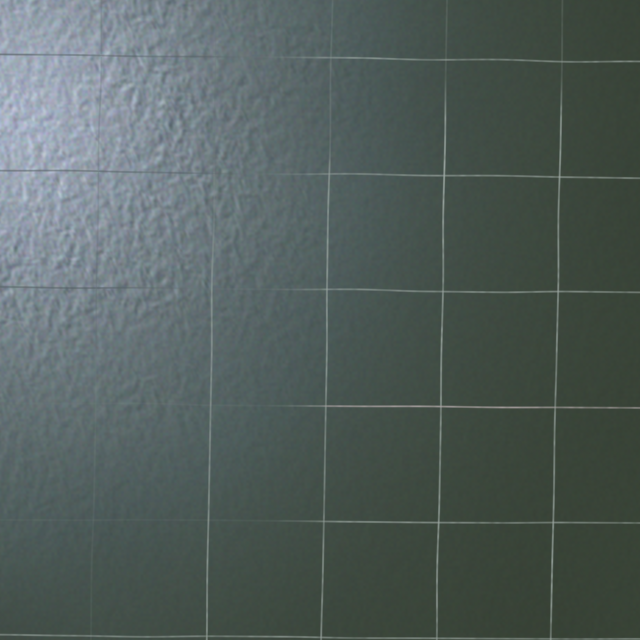
This texture is drawn by a Shadertoy shader. Its source:

```glsl
// A worn chalk grid on a dark green board with a pebbled glare at the upper left.

#define CELL vec2(0.1796, 0.1815)       // spacing of the grid
#define ORIGIN vec2(0.1425, 0.0075)     // first column and first row
#define LINE_HALF_WIDTH 0.0012
#define GLARE_CENTER vec2(0.02, 0.82)
#define GLARE_RADIUS 0.43
#define BUMP_FREQUENCY 95.0
#define BUMP_STRENGTH 0.20
#define SHADOW_COLOR vec3(0.215, 0.255, 0.205)
#define HAZE_COLOR vec3(0.300, 0.355, 0.350)
#define GLARE_COLOR vec3(0.660, 0.700, 0.770)
#define CHALK_COLOR vec3(0.620, 0.665, 0.645)
#define GROOVE_COLOR vec3(0.330, 0.370, 0.390)

float hash(vec2 p) {
    vec3 q = fract(vec3(p.xyx) * 0.1031);
    q += dot(q, q.yzx + 33.33);
    return fract((q.x + q.y) * q.z);
}

float noise(vec2 p) {
    vec2 i = floor(p), f = fract(p);
    f = f * f * (3.0 - 2.0 * f);
    return mix(mix(hash(i), hash(i + vec2(1, 0)), f.x),
               mix(hash(i + vec2(0, 1)), hash(i + vec2(1, 1)), f.x), f.y);
}

// Height of the pebbled surface
float surface(vec2 p) {
    vec2 q = mat2(0.94, -0.34, 0.34, 0.94) * p * vec2(1.0, 0.8);
    q += 0.6 * noise(q * 0.5 + 7.0);
    return 0.65 * noise(q + 50.0) + 0.35 * noise(q * 1.9 + 90.0);
}

// Strength of the reflected light, 0 to 1
float glareAt(vec2 p) {
    float d = length((p - GLARE_CENTER) * vec2(1.07, 0.93));
    return exp(-pow(d / GLARE_RADIUS, 1.5));
}

vec3 boardColor(float glare) {
    vec3 color = mix(SHADOW_COLOR, HAZE_COLOR, clamp(glare / 0.19, 0.0, 1.0));
    return mix(color, GLARE_COLOR, clamp((glare - 0.19) / 0.81, 0.0, 1.0));
}

float stroke(float d, float pixel) {
    return 1.0 - smoothstep(max(LINE_HALF_WIDTH - pixel, 0.0), LINE_HALF_WIDTH + pixel, abs(d));
}

// Uneven chalk along a stroke
float wear(float along, float id) {
    return 0.55 + 0.3 * noise(vec2(along * 9.0, id * 17.0 + 3.0))
                + 0.3 * noise(vec2(along * 130.0, id * 31.0 + 5.0));
}

void mainImage(out vec4 fragColor, in vec2 fragCoord) {
    vec2 p = fragCoord / iResolution.xy;
    float pixel = 1.0 / min(iResolution.x, iResolution.y);

    // Board, embossed bumps and fine tinted grain
    float glare = glareAt(p);
    vec3 color = boardColor(glare);
    vec2 q = p * BUMP_FREQUENCY;
    float relief = surface(q) - surface(q + vec2(0.45, -0.30));
    float patches = 0.5 + noise(p * 11.0);
    float bumps = smoothstep(0.06, 0.75, glare) * patches + 0.05;
    color += relief * bumps * BUMP_STRENGTH * vec3(1.0, 1.0, 1.06);
    vec3 grain = vec3(noise(p * 230.0), noise(p * 230.0 + 300.0), noise(p * 230.0 + 600.0)) - 0.5;
    color += grain * (0.012 + 0.06 * glare);
    color *= 0.98 + 0.04 * noise(p * 6.0);

    // Slightly skewed grid coordinates with a hand-drawn waver
    vec2 size = CELL + vec2(0.0006 * p.y, -0.0012 * p.x);
    vec2 start = ORIGIN + vec2(0.0165 * p.y, -0.006 * p.x);
    vec2 cell = (p - start) / size;
    vec2 id = floor(cell + 0.5);
    vec2 waver = vec2(noise(vec2(p.y * 9.0, id.x * 5.0 + 20.0)),
                      noise(vec2(p.x * 9.0, id.y * 5.0 + 70.0))) - 0.5;
    vec2 offset = (cell - id) * size + waver * 0.0025;
    vec2 lines = vec2(stroke(offset.x, pixel), stroke(offset.y, pixel));

    // Columns fade near the top, and the first is almost rubbed out
    float fadeTop = 0.73 + 0.10 * step(2.5, id.x);
    float column = mix(1.0, 0.28, smoothstep(fadeTop - 0.02, fadeTop + 0.05, p.y));
    column *= id.x < 0.5 ? 0.10 : 0.66 + 0.14 * mod(id.x, 2.0) * step(1.5, id.x);
    column *= id.x > 3.5 ? 1.15 : 1.0;

    // Rows wear away toward the left, except the lowest
    float row = mix(0.08, 0.62, smoothstep(0.40, 0.55, p.x));
    row = id.y < 0.5 ? 0.60 : row;
    float bold = exp(-pow((id.y - 2.0) * 2.0, 2.0)) * smoothstep(0.44, 0.52, p.x);
    row += 0.15 * bold;

    vec2 chalk = lines * vec2(column * wear(p.y, id.x), row * wear(p.x, id.y + 9.0));
    chalk *= 1.0 - smoothstep(0.30, 0.60, glare);
    color = mix(color, CHALK_COLOR, clamp(chalk.x, 0.0, 1.0));
    color = mix(color, CHALK_COLOR + vec3(0.06, -0.02, 0.0) * bold, clamp(chalk.y, 0.0, 1.0));

    // Within the glare the rubbed lines remain as dark grooves
    float groove = max(lines.x * 0.30, lines.y * 0.65) * smoothstep(0.30, 0.60, glare);
    groove *= 0.5 + 0.5 * noise(p * 25.0);
    color = mix(color, GROOVE_COLOR, groove);

    fragColor = vec4(clamp(color, 0.0, 1.0), 1.0);
}
```
